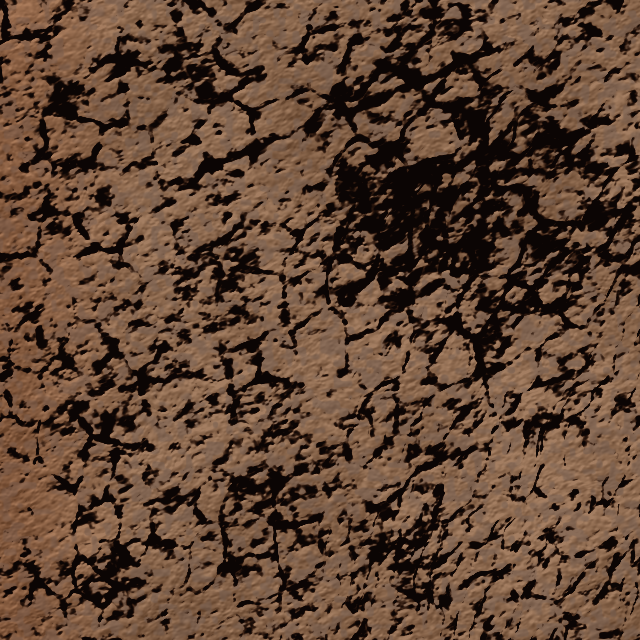
A three.js fragment shader for this texture:

```glsl
varying vec2 vUv;

float hash(vec2 p) {
  return fract(sin(dot(p, vec2(127.1, 311.7))) * 43758.5453);
}

float noise(vec2 p) {
  vec2 i = floor(p), f = fract(p);
  f = f * f * (3.0 - 2.0 * f);
  float low = mix(hash(i), hash(i + vec2(1.0, 0.0)), f.x);
  float high = mix(hash(i + vec2(0.0, 1.0)), hash(i + vec2(1.0)), f.x);
  return mix(low, high, f.y);
}

float fbm(vec2 p) {
  float sum = 0.0, amp = 0.53;
  for (int i = 0; i < 4; i++) {
    sum += amp * noise(p);
    p = mat2(1.6, 1.2, -1.2, 1.6) * p + 7.3;
    amp *= 0.5;
  }
  return sum;
}

vec2 rotate(vec2 p, float angle) {
  float c = cos(angle), s = sin(angle);
  return vec2(c * p.x + s * p.y, c * p.y - s * p.x);
}

vec2 warp(vec2 p, float scale, float amount) {
  return p + amount * (vec2(fbm(p * scale), fbm(p * scale + 31.7)) - 0.5);
}

// Fine flecks, stretched along a slanting direction
float grain(vec2 p, float angle) {
  vec2 q = rotate(p, angle) * vec2(44.0, 72.0);
  return 0.42 * noise(q) + 0.37 * noise(q * 2.03 + 5.1) + 0.21 * noise(q * 4.1 + 9.7);
}

// Borders between irregular cells: 1 on the crack, 0 inside
float cracks(vec2 p, float width) {
  vec2 cell = floor(p), f = fract(p);
  float nearest = 8.0, second = 8.0;
  for (int y = -1; y <= 1; y++) {
    for (int x = -1; x <= 1; x++) {
      vec2 o = vec2(float(x), float(y));
      vec2 id = cell + o;
      float d = length(o + vec2(hash(id), hash(id + 17.3)) - f);
      second = min(second, max(nearest, d));
      nearest = min(nearest, d);
    }
  }
  return 1.0 - smoothstep(0.2 * width, width, second - nearest);
}

float crease(vec2 p, vec2 a, vec2 b, float width) {
  vec2 along = b - a;
  float t = clamp(dot(p - a, along) / dot(along, along), 0.0, 1.0);
  float d = length(p - a - along * t) / width;
  return exp(-d * d);
}

float blot(vec2 p, vec2 center, vec2 radius) {
  vec2 d = (p - center) / radius;
  return exp(-dot(d, d));
}

// Broad dark wear, negative where the hide stays clean
float wear(vec2 p) {
  float dark = blot(p, vec2(0.58, 0.70), vec2(0.09, 0.07));
  dark += blot(p, vec2(0.74, 0.58), vec2(0.15, 0.13));
  dark += 0.8 * blot(p, vec2(0.35, 0.57), vec2(0.13, 0.10));
  dark += 0.6 * blot(p, vec2(0.38, 0.39), vec2(0.13, 0.08));
  dark += 0.7 * blot(p, vec2(0.08, 0.82), vec2(0.06, 0.11));
  dark += 0.6 * blot(p, vec2(0.37, 0.19), vec2(0.04, 0.09));
  dark += 0.5 * blot(p, vec2(0.08, 0.05), vec2(0.16, 0.09));
  float clean = blot(p, vec2(0.95, 0.92), vec2(0.14, 0.10));
  clean += 0.6 * blot(p, vec2(0.93, 0.30), vec2(0.14, 0.28));
  clean += 0.5 * blot(p, vec2(0.22, 0.67), vec2(0.12, 0.08));
  float patches = 2.2 * (fbm(p * 9.0) - 0.5);
  return clamp(0.85 * dark - 0.7 * clean + patches, -0.5, 1.0);
}

// Cell cracks, steep strands fanning to the right, and long creases
float furrows(vec2 p) {
  vec2 q = warp(warp(p, 9.0, 0.05), 45.0, 0.012);
  vec2 fan = vec2(q.x * (1.0 - 0.45 * q.y), q.y);
  float broken = smoothstep(0.25, 0.65, noise(p * 13.0));
  float net = cracks(fan * vec2(19.0, 12.0), 0.17) * mix(0.35, 1.0, broken);
  float side = smoothstep(0.2, 0.8, p.x);
  float strands = cracks(fan * vec2(40.0, 9.0) + 3.7, 0.20);
  strands *= side * mix(0.9, 0.3, broken);
  vec2 w = warp(p, 14.0, 0.018);
  float folds = 1.2 * crease(w, vec2(0.26, 0.71), vec2(0.98, 1.01), 0.007);
  folds += 0.8 * crease(w, vec2(0.60, 0.71), vec2(0.95, 0.81), 0.010);
  folds += 0.6 * crease(w, vec2(0.38, 0.87), vec2(0.62, 0.96), 0.005);
  folds += 0.7 * crease(w, vec2(0.76, 0.52), vec2(0.75, 0.82), 0.008);
  return min(max(net, strands) + folds, 1.4);
}

void main() {
  vec3 ink = vec3(0.045, 0.018, 0.014);
  vec3 umber = vec3(0.21, 0.115, 0.065);
  vec3 saddle = vec3(0.39, 0.265, 0.175);
  vec3 tan = vec3(0.62, 0.475, 0.365);
  vec3 dust = vec3(0.46, 0.37, 0.32);

  vec2 p = vUv;
  vec2 g = warp(p, 20.0, 0.014);
  float angle = 0.42;
  float fleck = grain(g, angle);
  float relief = fleck - grain(g + vec2(-0.0015, 0.0028), angle);
  float height = fleck - 0.5 + 0.18 - 0.20 * wear(p) - 0.27 * furrows(p);

  // Lit hide with pores and drifting hue
  float pores = noise(rotate(p, angle) * vec2(170.0, 260.0)) - 0.5;
  float tone = 0.60 + 2.2 * relief + 0.35 * pores + 0.9 * (fbm(p * 6.0 + 4.0) - 0.5);
  vec3 hide = mix(saddle, tan, clamp(tone, 0.0, 1.1));
  hide = mix(hide, dust, 0.55 * smoothstep(0.45, 0.75, noise(p * 95.0 + 12.0)));
  hide *= mix(vec3(1.04, 0.97, 0.92), vec3(1.0), smoothstep(0.0, 0.25, p.x));

  // Dark pigment settles in the low parts
  vec3 color = mix(ink, umber, smoothstep(-0.07, 0.03, height));
  color = mix(color, hide, smoothstep(-0.01, 0.09, height));
  gl_FragColor = vec4(color, 1.0);
}
```
